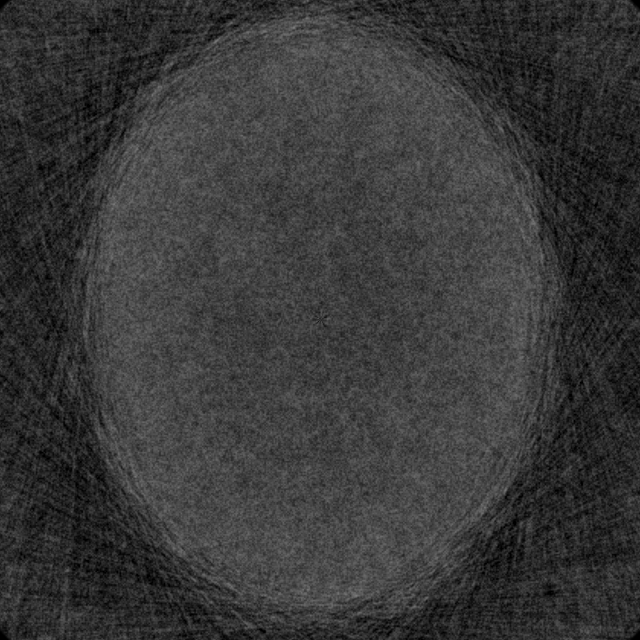
Write a WebGL 1 fragment shader that draws this background.

```glsl
precision highp float;
uniform vec2 u_resolution;

#define OVAL_CENTER vec2(0.495, 0.505)
#define OVAL_RADII vec2(0.358, 0.462)
#define CORE_GRAY 0.252
#define RIM_GRAY 0.305
#define SHADE_GRAY 0.148
#define CORNER_GRAY 0.195
#define LINE_DENSITY 300.0
#define LINE_GAIN 0.021
#define GRAIN_SCALE 420.0
#define GRAIN_GAIN 0.13

const int ANGLES = 60;
const float PI = 3.14159;

float hash(vec2 p) {
  p = fract(p * vec2(0.1031, 0.1137));
  p += dot(p, p.yx + 33.33);
  return fract((p.x + p.y) * p.x * 47.0);
}

float noise(vec2 p) {
  vec2 i = floor(p);
  vec2 f = fract(p);
  f = f * f * (3.0 - 2.0 * f);
  float low = mix(hash(i), hash(i + vec2(1.0, 0.0)), f.x);
  float high = mix(hash(i + vec2(0.0, 1.0)), hash(i + 1.0), f.x);
  return mix(low, high, f.y) - 0.5;
}

float lineNoise(float x, float row) {
  float i = floor(x);
  float f = smoothstep(0.0, 1.0, x - i);
  return mix(hash(vec2(i, row)), hash(vec2(i + 1.0, row)), f) - 0.5;
}

// Straight streaks at many angles, strongest where they graze the oval
float projectedLines(vec2 q) {
  float sum = 0.0;
  for (int k = 0; k < ANGLES; k++) {
    float a = (float(k) + 0.5) * PI / float(ANGLES);
    vec2 normal = vec2(cos(a), sin(a));
    float offset = dot(q, normal);
    float reach = length(normal * OVAL_RADII);
    float graze = (abs(offset) - reach) / 0.035;
    float weight = 0.65 + 1.7 * exp(-graze * graze);
    sum += weight * lineNoise(offset * LINE_DENSITY + 500.0, float(k) * 7.0 + 3.0);
  }
  return sum;
}

// Small star of dark and light spokes
float centerStar(vec2 c) {
  float r = length(c);
  float angle = atan(c.y, c.x + 0.00001);
  float spokes = sin(angle * 9.0 + 0.8) + 0.5 * sin(angle * 14.0);
  float fade = smoothstep(0.001, 0.004, r) * (1.0 - smoothstep(0.008, 0.021, r));
  return spokes * fade * 0.055 - 0.08 * exp(-r * r / 0.00001);
}

void main() {
  vec2 uv = gl_FragCoord.xy / u_resolution;
  vec2 q = uv - OVAL_CENTER;
  vec2 c = uv - vec2(0.501);
  float e = length(q / OVAL_RADII);
  float r = length(uv - 0.5);
  float outside = smoothstep(0.93, 1.15, e);

  // Broad tones: oval with a bright rim, dark surround, lighter corners
  float core = mix(CORE_GRAY, RIM_GRAY, smoothstep(0.3, 0.94, e));
  float surround = mix(SHADE_GRAY, CORNER_GRAY, smoothstep(0.48, 0.66, r));
  float gray = mix(core, surround, outside);
  gray += 0.014 * noise(uv * 9.0) + 0.016 * noise(uv * 38.0);

  // Concentric ripples beside the oval
  float band = smoothstep(0.95, 1.04, e) * (1.0 - smoothstep(1.12, 1.25, e));
  gray += 0.012 * band * sin(e * 190.0);

  // Crossing streaks and fine grain
  gray += LINE_GAIN * projectedLines(q);
  gray += GRAIN_GAIN * noise(uv * GRAIN_SCALE);

  // Radial fibres in the surround, growing toward the corners
  float angle = atan(c.y, c.x);
  float fibres = noise(vec2(angle * 130.0 + 600.0, r * 45.0));
  gray += fibres * outside * mix(0.04, 0.1, smoothstep(0.45, 0.7, r));

  // Faint slanted streaks through the middle
  float slant = uv.x - 0.53 - 0.12 * (0.5 - uv.y);
  float middle = smoothstep(0.08, 0.25, uv.y) * (1.0 - smoothstep(0.5, 0.8, uv.y));
  gray += middle * exp(-slant * slant / 0.0006) * (0.008 + 0.035 * lineNoise(slant * 180.0 + 90.0, 5.0));

  gray += centerStar(c);
  gray *= 1.0 - smoothstep(0.692, 0.699, r);
  gl_FragColor = vec4(vec3(clamp(gray, 0.0, 1.0)), 1.0);
}
```
